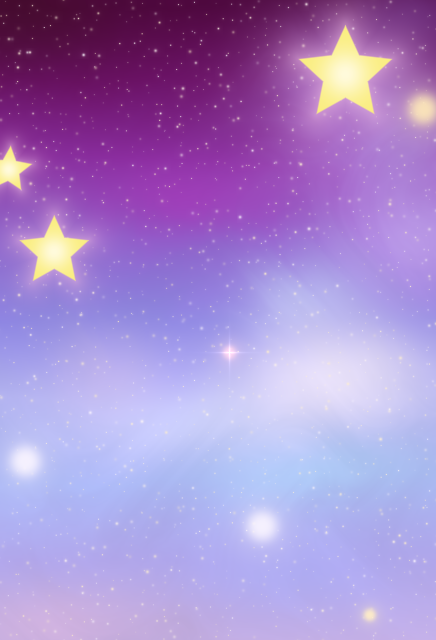
Write a Shadertoy shader that draws this background.

```glsl
#define CLOUD_SCALE 9.0
#define CLOUD_WARP 0.022
#define CLOUD_RAGGED 0.38
#define STAR_INNER 0.48
#define STAR_GLOW 0.55
#define DUST_LAYERS 4
#define DUST_AMOUNT 0.75
#define STAR_EDGE vec3(0.98, 0.93, 0.50)
#define STAR_CORE vec3(1.00, 0.98, 0.86)
#define WARM vec3(1.00, 0.93, 0.78)
#define WHITE vec3(0.98, 0.96, 1.00)

// Sky colours at equal steps from bottom to top
const vec3 SKY[9] = vec3[9](
    vec3(0.76, 0.68, 0.89), vec3(0.69, 0.65, 0.92), vec3(0.66, 0.71, 0.95),
    vec3(0.70, 0.70, 0.95), vec3(0.55, 0.52, 0.88), vec3(0.56, 0.38, 0.80),
    vec3(0.53, 0.17, 0.61), vec3(0.42, 0.07, 0.40), vec3(0.30, 0.03, 0.24));

vec3 hash3(vec2 p) {
    vec3 k = vec3(dot(p, vec2(127.1, 311.7)), dot(p, vec2(269.5, 183.3)), dot(p, vec2(419.2, 371.9)));
    return fract(sin(k) * 43758.5);
}

// Layered, folded sines, roughly -1 to 1
float billow(vec2 p) {
    float sum = 0.0, amp = 0.5;
    for (int i = 0; i < 6; i++) {
        p += 0.7 * sin(p.yx * 1.3 + float(i) * 1.9);
        sum += amp * sin(p.x) * cos(p.y * 0.9 + 0.6);
        p = mat2(0.8, 0.6, -0.6, 0.8) * p * 1.75 + 2.3;
        amp *= 0.58;
    }
    return sum;
}

vec3 skyGradient(float y) {
    float t = clamp(y, 0.0, 0.9999) * 8.0;
    int i = int(t);
    return mix(SKY[i], SKY[i + 1], fract(t));
}

// Soft elliptical cloud blended into the colour
void cloud(inout vec3 col, vec2 p, vec2 centre, vec2 radius, vec3 tint, float amount) {
    vec2 d = (p - centre) / radius;
    col = mix(col, tint, amount * exp(-dot(d, d)));
}

// Signed distance to an upright five-pointed star
float starDistance(vec2 p, float r) {
    const vec2 k1 = vec2(0.80902, -0.58779);
    const vec2 k2 = vec2(-0.80902, -0.58779);
    p.x = abs(p.x);
    p -= 2.0 * max(dot(k1, p), 0.0) * k1;
    p -= 2.0 * max(dot(k2, p), 0.0) * k2;
    p.x = abs(p.x);
    p.y -= r;
    vec2 edge = STAR_INNER * vec2(-k1.y, k1.x) - vec2(0.0, 1.0);
    float h = clamp(dot(p, edge) / dot(edge, edge), 0.0, r);
    return length(p - edge * h) * sign(p.y * edge.x - p.x * edge.y);
}

void goldStar(inout vec3 col, vec2 p, vec2 centre, float r, float tilt) {
    vec2 q = p - centre;
    q = mat2(cos(tilt), sin(tilt), -sin(tilt), cos(tilt)) * q;
    float d = starDistance(q, r), px = 1.0 / iResolution.y;
    col = mix(col, vec3(0.92, 0.72, 0.88), STAR_GLOW * exp(-max(d, 0.0) / (r * 0.35)));
    vec3 fill = mix(STAR_EDGE, STAR_CORE, exp(-dot(q, q) / (r * r * 0.22)));
    col = mix(col, fill, 1.0 - smoothstep(-px, px, d));
}

// Bright centre inside a faint halo
void orb(inout vec3 col, vec2 p, vec2 centre, float r, vec3 tint) {
    float d = length(p - centre) / r;
    col = mix(col, tint, 0.3 * exp(-d * d * 0.3));
    col = mix(col, tint, 0.9 * exp(-d * d * d * 1.1));
}

// One random speck per cell, finer in each layer
void dust(inout vec3 col, vec2 p) {
    for (int i = 0; i < DUST_LAYERS; i++) {
        float cells = 13.0 + 13.0 * float(i);
        vec2 g = p * cells + float(i) * 7.3;
        vec3 h = hash3(floor(g)), k = hash3(floor(g) + 53.0);
        float d = length(fract(g) - 0.2 - 0.6 * h.xy) / cells;
        float r = mix(0.0009, 0.0026, k.x * k.x * k.x);
        float light = DUST_AMOUNT * step(0.45, h.z) * mix(0.25, 1.0, k.y * k.y);
        float speck = exp(-d * d / (r * r)) + 0.12 * exp(-d / (r * 2.0));
        col = mix(col, mix(WHITE, WARM, k.z), min(light * speck, 1.0));
    }
}

void mainImage(out vec4 fragColor, in vec2 fragCoord) {
    vec2 p = fragCoord / iResolution.y;
    p.x += 0.5 * (0.6797 - iResolution.x / iResolution.y);
    float n = billow(p * CLOUD_SCALE), m = billow(p.yx * CLOUD_SCALE + 4.7);
    vec2 q = p + CLOUD_WARP * vec2(n, m);
    float ragged = 1.0 + CLOUD_RAGGED * n;

    // Dark upper sky and magenta haze
    vec3 col = skyGradient(q.y);
    cloud(col, q, vec2(0.02, 0.99), vec2(0.14, 0.10), vec3(0.25, 0.05, 0.14), 0.6);
    cloud(col, q, vec2(0.29, 0.69), vec2(0.15, 0.06), vec3(0.66, 0.22, 0.73), 0.6);
    cloud(col, q, vec2(0.66, 0.97), vec2(0.10, 0.06), vec3(0.44, 0.20, 0.54), 0.6);

    // Lilac clouds on the right
    cloud(col, q, vec2(0.54, 0.86), vec2(0.12, 0.11), vec3(0.70, 0.46, 0.82), 0.75);
    cloud(col, q, vec2(0.62, 0.77), vec2(0.18, 0.11), vec3(0.67, 0.53, 0.86), 0.8 * ragged);
    cloud(col, q, vec2(0.64, 0.63), vec2(0.15, 0.10), vec3(0.74, 0.62, 0.91), 0.8 * ragged);

    // Pale clouds and blue light below
    cloud(col, q, vec2(0.48, 0.53), vec2(0.10, 0.07), vec3(0.74, 0.76, 0.96), 0.75 * ragged);
    cloud(col, q, vec2(0.17, 0.40), vec2(0.09, 0.07), vec3(0.78, 0.71, 0.93), 0.7 * ragged);
    cloud(col, q, vec2(0.33, 0.34), vec2(0.22, 0.06), vec3(0.80, 0.82, 0.98), 0.8);
    cloud(col, q, vec2(0.52, 0.41), vec2(0.16, 0.09), vec3(0.92, 0.89, 0.98), 0.95);
    cloud(col, q, vec2(0.50, 0.26), vec2(0.18, 0.05), vec3(0.69, 0.82, 0.98), 0.7);
    cloud(col, q, vec2(0.45, 0.11), vec2(0.16, 0.06), vec3(0.65, 0.67, 0.95), 0.5);
    cloud(col, q, vec2(0.08, 0.02), vec2(0.17, 0.06), vec3(0.84, 0.71, 0.88), 0.7 * ragged);
    col *= 1.0 + 0.045 * m;
    dust(col, p);

    // Glowing orbs and the small cross flare
    orb(col, p, vec2(0.661, 0.829), 0.025, vec3(1.0, 0.92, 0.72));
    orb(col, p, vec2(0.039, 0.279), 0.025, WHITE);
    orb(col, p, vec2(0.409, 0.178), 0.025, WHITE);
    orb(col, p, vec2(0.577, 0.039), 0.010, WARM);
    orb(col, p, vec2(0.358, 0.449), 0.011, vec3(1.0, 0.84, 0.94));
    vec2 f = abs(p - vec2(0.358, 0.449));
    col += 0.22 * exp(-max(f.x, f.y) / 0.014 - min(f.x, f.y) / 0.0012);

    // Golden stars
    goldStar(col, p, vec2(0.539, 0.884), 0.0765, 0.0);
    goldStar(col, p, vec2(0.084, 0.607), 0.0565, 0.0);
    goldStar(col, p, vec2(0.013, 0.735), 0.0370, 0.08);
    fragColor = vec4(clamp(col, 0.0, 1.0), 1.0);
}
```
